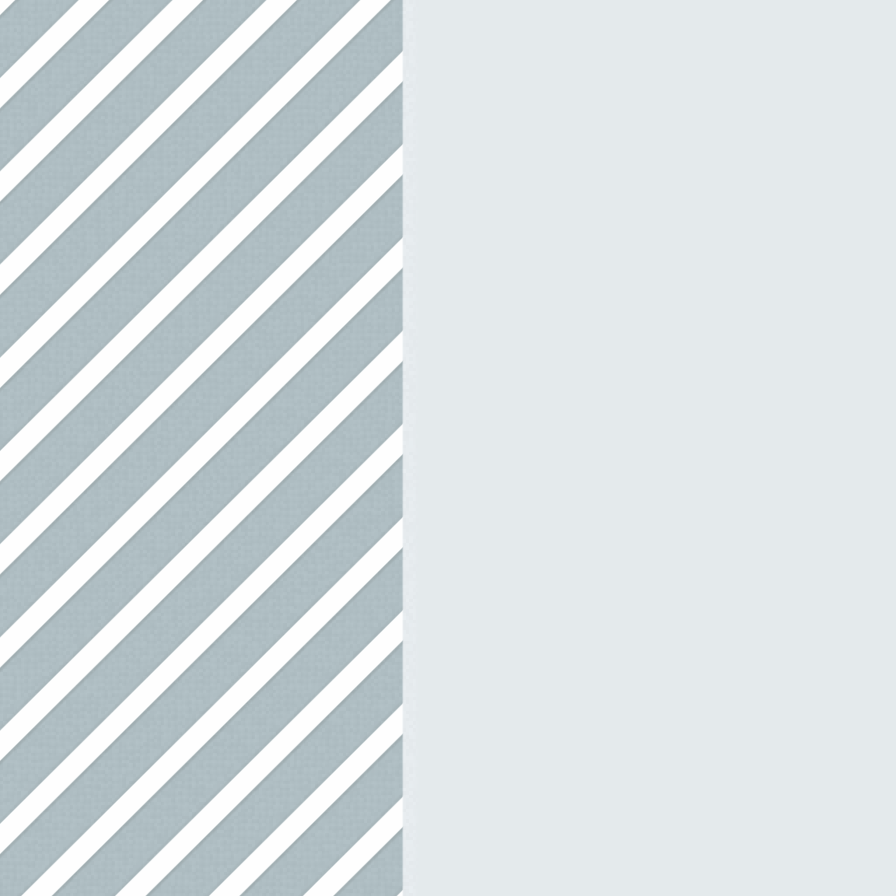
This background is drawn by a WebGL 1 fragment shader. Its source:

```glsl
precision highp float;

uniform vec2 u_resolution;

float hash(vec2 cell) {
  return fract(sin(dot(cell, vec2(127.1, 311.7))) * 43758.5453);
}

void main() {
  vec2 uv = gl_FragCoord.xy / u_resolution;
  float soft = max(0.0014, 0.7 / u_resolution.y);
  float grain = hash(floor(uv * 256.0)) - 0.5;

  // Signed vertical offset from the nearest white stripe centre
  float period = 0.10404;
  float along = 1.0 - uv.y + 0.993 * uv.x;
  float offset = mod(along + 0.5 * period, period) - 0.5 * period;
  float fromStripe = abs(offset) - 0.0169;

  // Blue-grey bands, darker along their borders, mostly under the white
  vec3 band = vec3(0.685, 0.743, 0.763) + 0.02 * grain;
  float rim = 1.0 - smoothstep(0.002, 0.007, fromStripe);
  band -= vec3(0.05, 0.055, 0.06) * rim * (offset > 0.0 ? 1.0 : 0.45);

  // Faint dotted weave running through the bands
  vec2 weave = sin(6.2832 * 64.0 * vec2(uv.x + uv.y, uv.x - uv.y));
  band += 0.008 * weave.x * weave.y * smoothstep(0.008, 0.02, fromStripe);

  vec3 striped = mix(vec3(0.995, 0.998, 0.998), band,
                     smoothstep(-soft, soft, fromStripe));

  // Plain panel with a pale mottled fringe beside the stripes
  float edge = uv.x - 0.4495;
  float fringe = 1.0 - smoothstep(0.010, 0.020, edge);
  vec3 panel = vec3(0.894, 0.916, 0.926);
  panel += fringe * (vec3(0.008, 0.006, 0.008) + 0.02 * grain);

  vec3 color = mix(striped, panel, smoothstep(-soft, soft, edge));
  gl_FragColor = vec4(color, 1.0);
}
```
